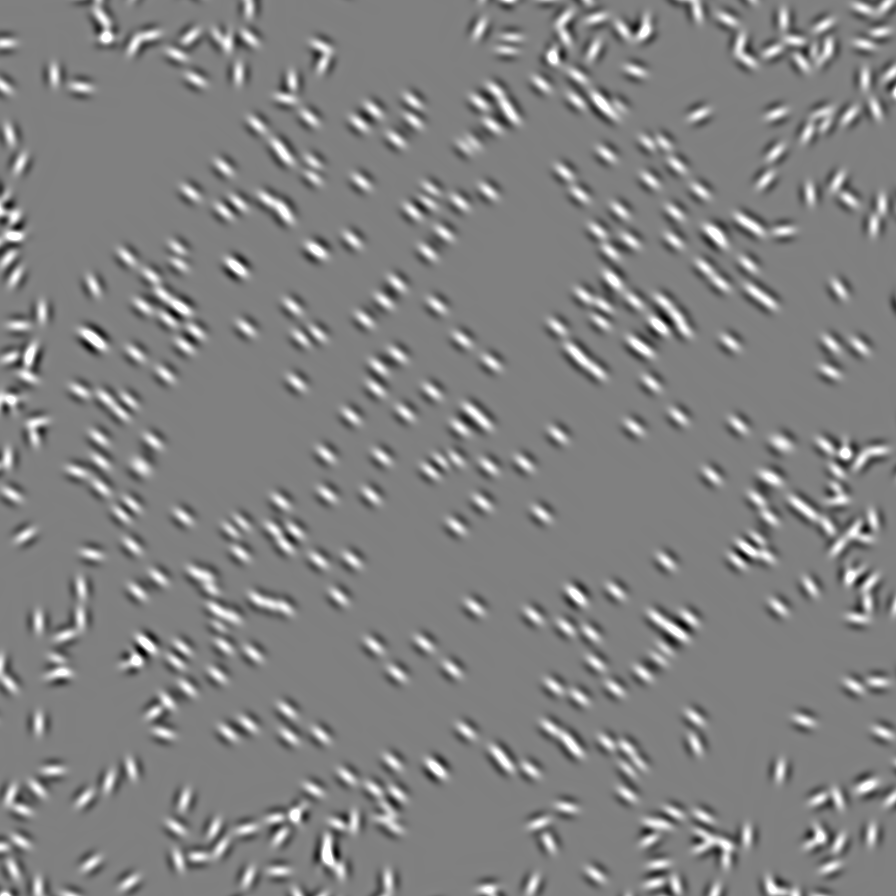
Reproduce this pattern procedurally as a three.js fragment shader.

```glsl
varying vec2 vUv;

const float PI = 3.14159265;
const float CELLS = 16.0;          // scatter cells along one side
const int SLOTS = 6;               // most grains one cell may hold
const float SIGMA = 0.0081;        // width of the grain envelope
const float PERIOD = 0.0238;       // distance between grain stripes
const float AMPLITUDE = 0.5;
const float MAIN_ANGLE = -0.70;    // stripe direction inside the disc
const float DISC_RADIUS = 0.43;
const float BACKGROUND = 0.5;

// Four independent values from 0 to 1 per cell and slot
vec4 hash4(vec3 key) {
  vec4 p = fract(key.xyzx * vec4(0.1031, 0.1030, 0.0973, 0.1099));
  p += dot(p, p.wzxy + 33.33);
  return fract((p.xxyz + p.yzzw) * p.zywx);
}

// Chance that a slot is filled: layered sines make clumps and gaps
float fillChance(vec2 p, vec2 center) {
  float waves = sin(dot(p, vec2(17.0, 9.0)) + 1.3)
              + sin(dot(p, vec2(-11.0, 18.0)) + 4.1)
              + sin(dot(p, vec2(23.0, -14.0)) + 0.4);
  float thinning = mix(0.5, 1.0, smoothstep(0.05, 0.35, distance(p, center)));
  return clamp(0.32 + 0.13 * waves, 0.03, 0.7) * thinning;
}

// Aligned inside the disc, free outside it
float grainAngle(vec2 p, vec2 center, float randomTurn, float jitter) {
  float disorder = smoothstep(-0.015, 0.015, distance(p, center) - DISC_RADIUS);
  float turn = (randomTurn - 0.5) * PI;
  return MAIN_ANGLE + (jitter - 0.5) * 0.08 + turn * disorder;
}

// Cosine stripes under a round Gaussian
float gaborGrain(vec2 offset, float angle, float sigma, float period) {
  vec2 normal = vec2(-sin(angle), cos(angle));
  float envelope = exp(-0.5 * dot(offset, offset) / (sigma * sigma));
  return envelope * cos(2.0 * PI * dot(offset, normal) / period);
}

// Sum of all grains from the surrounding cells
float grainField(vec2 p, vec2 center) {
  vec2 home = floor(p * CELLS);
  float total = 0.0;
  for (int y = -1; y <= 1; y++) {
    for (int x = -1; x <= 1; x++) {
      vec2 cell = home + vec2(float(x), float(y));
      for (int i = 0; i < SLOTS; i++) {
        vec4 rnd = hash4(vec3(cell + 20.0, float(i) * 7.0 + 3.0));
        vec2 spot = (cell + rnd.xy) / CELLS;
        float filled = step(rnd.z, fillChance(spot, center));
        float angle = grainAngle(spot, center, rnd.w, fract(rnd.w * 13.7));
        total += filled * gaborGrain(p - spot, angle, SIGMA, PERIOD);
      }
    }
  }
  return total;
}

void main() {
  float grains = grainField(vUv, vec2(0.51, 0.51));
  float shade = clamp(BACKGROUND + AMPLITUDE * grains, 0.0, 1.0);
  gl_FragColor = vec4(vec3(shade), 1.0);
}
```
